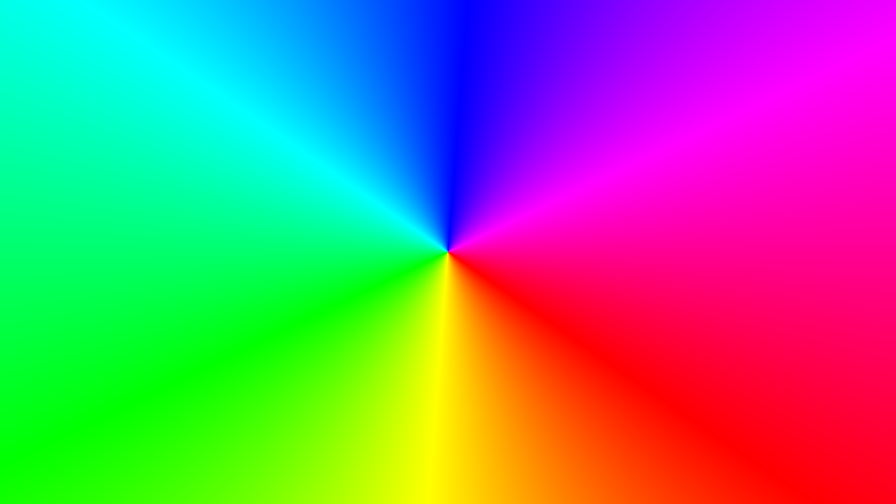
Write a Shadertoy shader that draws this background.

```glsl
// Draws a full rainbow hue wheel sweeping around the centre of the canvas.

const float TAU = 6.2831853;
const vec2 CENTRE = vec2(0.5);        // wheel centre, as a share of the canvas
const float HUE_AT_RIGHT = 0.904;     // hue on the ray pointing right, in turns
const vec3 HUB_COLOUR = vec3(0.5);    // mean of all hues, fills the hub

// Fully saturated colour for a hue given in turns.
vec3 hueToRgb(float hue) {
    vec3 phase = fract(hue + vec3(0.0, 2.0, 1.0) / 3.0);
    return clamp(abs(phase * 6.0 - 3.0) - 1.0, 0.0, 1.0);
}

void mainImage(out vec4 fragColor, in vec2 fragCoord) {
    // Position around the centre, in canvas heights
    vec2 pos = (fragCoord - CENTRE * iResolution.xy) / iResolution.y;
    float pixel = 1.0 / iResolution.y;
    float radius = length(pos);

    // Hue falls as the angle turns counter-clockwise
    float angle = radius > 0.0 ? atan(pos.y, pos.x) : 0.0;
    vec3 wheel = hueToRgb(HUE_AT_RIGHT - angle / TAU);

    // Smooth the point where all hues meet
    vec3 colour = mix(HUB_COLOUR, wheel, smoothstep(0.0, pixel, radius));
    fragColor = vec4(colour, 1.0);
}
```
